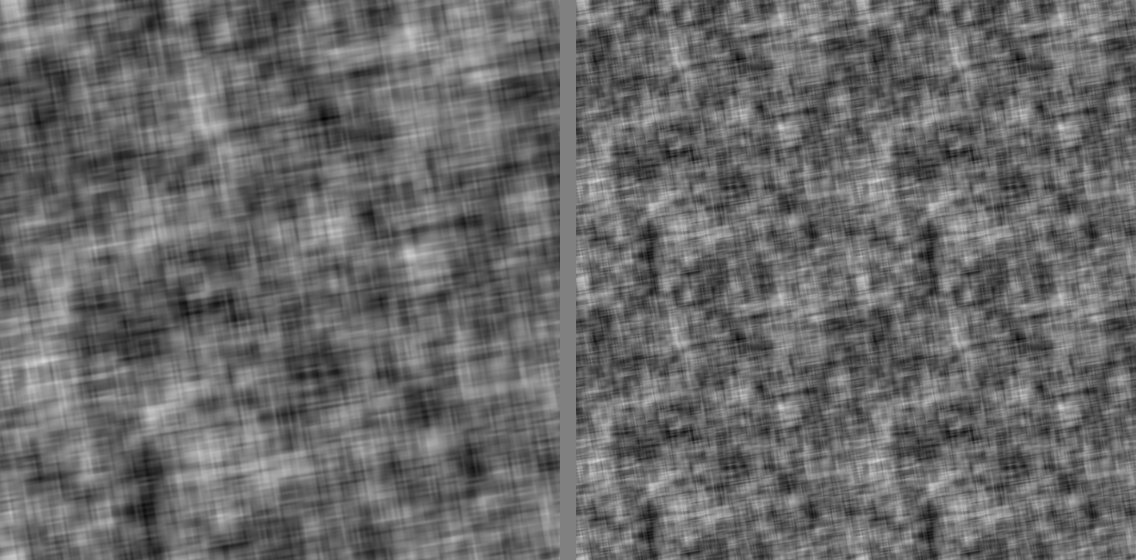
Left, the tile; right, the same tile 2 across and 2 down.
Write a WebGL 2 fragment shader that draws this texture.

```glsl
#version 300 es
precision highp float;
precision highp int;
// Worn grey cloth: cloudy blotches crossed by two sets of fine, tilted threads.
// Every layer is value noise on a sheared lattice whose cells wrap at the
// canvas edges, so the result tiles in both directions.

uniform vec2 u_resolution;
out vec4 fragColor;

const float MEAN_GREY = 0.395;
const float WEFT_GAIN = 0.065;
const float WARP_GAIN = 0.05;
const vec4 BLOTCH_GAIN = vec4(0.09, 0.11, 0.12, 0.06);
const int OCTAVES = 4;

// Integer hash, returns 0..1
float hash(vec2 cell, float seed) {
    uvec3 v = uvec3(ivec3(vec3(cell, seed)));
    uint h = v.x * 1597334677u ^ v.y * 3812015801u ^ v.z * 2798796415u;
    h = (h ^ (h >> 16)) * 2146121005u;
    h = (h ^ (h >> 15)) * 2221713035u;
    h ^= h >> 16;
    return float(h >> 8) / 16777216.0;
}

// Lattice value in -1..1; a step across the canvas also shifts rows by shear
float latticeValue(vec2 cell, vec2 cells, float shear, float seed) {
    float turns = floor(cell.x / cells.x);
    cell.x -= turns * cells.x;
    cell.y = mod(cell.y + turns * shear, cells.y);
    return 2.0 * hash(cell, seed) - 1.0;
}

// Wrapping value noise whose rows climb by shear cells over the canvas width
float shearedNoise(vec2 p, vec2 cells, float shear, float seed) {
    p += vec2(hash(vec2(3.0, 7.0), seed), hash(vec2(11.0, 5.0), seed));
    vec2 q = vec2(cells.x * p.x, cells.y * p.y - shear * p.x);
    vec2 cell = floor(q);
    vec2 f = q - cell;
    f = f * f * (3.0 - 2.0 * f);
    float a = latticeValue(cell, cells, shear, seed);
    float b = latticeValue(cell + vec2(1.0, 0.0), cells, shear, seed);
    float c = latticeValue(cell + vec2(0.0, 1.0), cells, shear, seed);
    float d = latticeValue(cell + vec2(1.0, 1.0), cells, shear, seed);
    return mix(mix(a, b, f.x), mix(c, d, f.x), f.y);
}

// Streaks along x, from broad bands to single threads; tilt is +1 or -1
float threads(vec2 p, float tilt, float seed) {
    vec2 cells = vec2(3.0, 24.0);
    float shear = 4.0 * tilt;
    float sum = 0.0;
    for (int i = 0; i < OCTAVES; i++) {
        sum += shearedNoise(p, cells, shear, seed + float(i));
        cells *= 2.0;
        shear *= 2.0;
    }
    return sum;
}

// Soft round patches at several sizes
float blotches(vec2 p, vec4 gain, float seed) {
    float count = 6.0;
    float shear = 1.0;
    float sum = 0.0;
    for (int i = 0; i < OCTAVES; i++) {
        sum += gain[i] * shearedNoise(p, vec2(count), shear, seed + float(i));
        count *= 2.0;
        shear *= 2.0;
    }
    return sum;
}

void main() {
    vec2 p = gl_FragCoord.xy / u_resolution;
    float grey = MEAN_GREY + blotches(p, BLOTCH_GAIN, 1.0);
    grey += WEFT_GAIN * threads(p, 1.0, 21.0);
    grey += WARP_GAIN * threads(p.yx, -1.0, 41.0);
    fragColor = vec4(vec3(clamp(grey, 0.0, 1.0)), 1.0);
}
```
